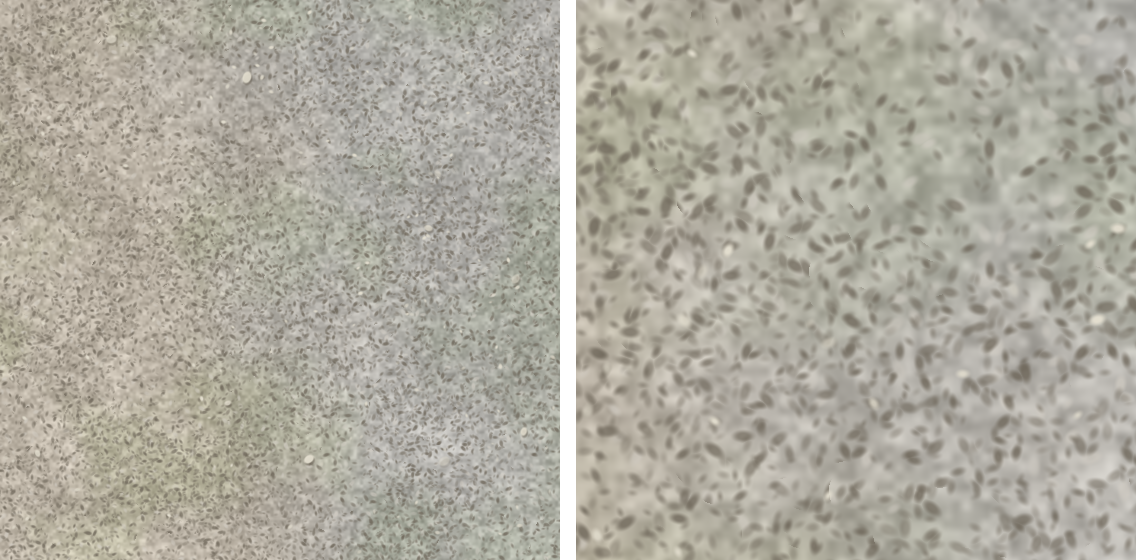
Left, the full canvas; right, a detail of the centre.
Write a WebGL 1 fragment shader that draws this texture.

```glsl
precision highp float;
uniform vec2 u_resolution;

#define WARM_SAND vec3(0.735, 0.700, 0.645)
#define COOL_SAND vec3(0.698, 0.692, 0.675)
#define MOSS_TINT vec3(-0.030, -0.010, -0.045)
#define DARK_GRAIN vec3(0.430, 0.400, 0.350)
#define PALE_FLAKE vec3(0.830, 0.810, 0.775)
#define PEBBLE vec3(0.890, 0.870, 0.810)
#define MOTTLE 0.13
#define ROUGHNESS 0.13
#define GRAIN_DENSITY 0.48
#define SOFTNESS 0.0016

float hash(vec2 p) {
  vec3 q = fract(vec3(p.xyx) * 0.1031);
  q += dot(q, q.yzx + 33.33);
  return fract((q.x + q.y) * q.z);
}

float noise(vec2 p) {
  vec2 i = floor(p), f = fract(p);
  f = f * f * (3.0 - 2.0 * f);
  return mix(mix(hash(i), hash(i + vec2(1, 0)), f.x),
             mix(hash(i + vec2(0, 1)), hash(i + vec2(1, 1)), f.x), f.y);
}

float fbm(vec2 p) {
  float sum = 0.0, amp = 0.5;
  for (int i = 0; i < 4; i++) {
    sum += amp * noise(p);
    p = mat2(1.6, 1.2, -1.2, 1.6) * p + 17.3;
    amp *= 0.5;
  }
  return sum / 0.9375;
}

// Coverage of randomly turned ellipses, one candidate per grid cell
float grains(vec2 p, float cells, float density, vec2 radii, float seed) {
  vec2 home = floor(p * cells);
  float edge = max(SOFTNESS, 1.0 / u_resolution.y);
  float cover = 0.0;
  for (int y = -1; y <= 1; y++) {
    for (int x = -1; x <= 1; x++) {
      vec2 cell = home + vec2(x, y);
      vec2 key = cell + seed;
      vec2 center = cell + vec2(hash(key + 11.7), hash(key + 47.1));
      vec2 d = p - center / cells;
      float angle = 0.9 + 3.2 * (hash(key + 83.9) - 0.5);
      float c = cos(angle), s = sin(angle);
      d = vec2(c * d.x - s * d.y, s * d.x + c * d.y);
      vec2 size = radii * mix(0.65, 1.3, hash(key + 129.3));
      float dist = (length(d / size) - 1.0) * min(size.x, size.y);
      float strength = mix(0.35, 1.0, hash(key + 171.5));
      float present = step(hash(key + 215.2), density);
      cover = max(cover, present * strength * (1.0 - smoothstep(-edge, edge, dist)));
    }
  }
  return cover;
}

void main() {
  vec2 p = gl_FragCoord.xy / u_resolution.y;
  vec2 warp = p + 0.012 * vec2(noise(p * 40.0), noise(p * 40.0 + 91.0));

  // Broad drift from warm to cool ground, with faint moss
  float drift = p.x + 0.25 * (p.y - 0.5) + 0.6 * (fbm(p * 4.0 + 5.0) - 0.5);
  vec3 color = mix(WARM_SAND, COOL_SAND, smoothstep(0.15, 0.75, drift));
  color += MOSS_TINT * smoothstep(0.45, 0.75, fbm(p * 5.0 + 31.0));
  color += 0.035 * (0.5 - p.y);

  // Cloudy patches and fine surface grit
  color += MOTTLE * (fbm(warp * 9.0 + 63.0) - 0.5);
  float grit = noise(warp * vec2(75.0, 95.0)) + noise(p * 175.0 + 7.0) - 1.0;
  color += ROUGHNESS * grit;

  // Clustered dark grains and pale flakes
  float cluster = smoothstep(0.25, 0.75, fbm(p * 7.0 + 140.0));
  float density = GRAIN_DENSITY * mix(0.4, 1.5, cluster);
  float flakes = grains(p, 72.0, 0.26, vec2(0.0048, 0.0028), 300.0);
  float fine = grains(p, 140.0, density * 0.7, vec2(0.0028, 0.0017), 500.0);
  float coarse = grains(p, 90.0, density, vec2(0.0044, 0.0024), 700.0);
  color = mix(color, PALE_FLAKE, 0.65 * flakes);
  color = mix(color, DARK_GRAIN, 0.60 * fine);
  color = mix(color, DARK_GRAIN, 0.80 * coarse);

  // Sparse glints, and pebbles with a small shadow
  float glints = grains(p, 45.0, 0.10, vec2(0.0034, 0.0022), 900.0);
  vec2 pebbleSize = vec2(0.0085, 0.0060);
  float shadow = grains(p + vec2(-0.002, 0.004), 10.0, 0.15, pebbleSize, 1100.0);
  float pebbles = grains(p, 10.0, 0.15, pebbleSize, 1100.0);
  color = mix(color, DARK_GRAIN, 0.6 * shadow);
  color = mix(color, PEBBLE, max(glints, pebbles));

  gl_FragColor = vec4(clamp(color, 0.0, 1.0), 1.0);
}
```
